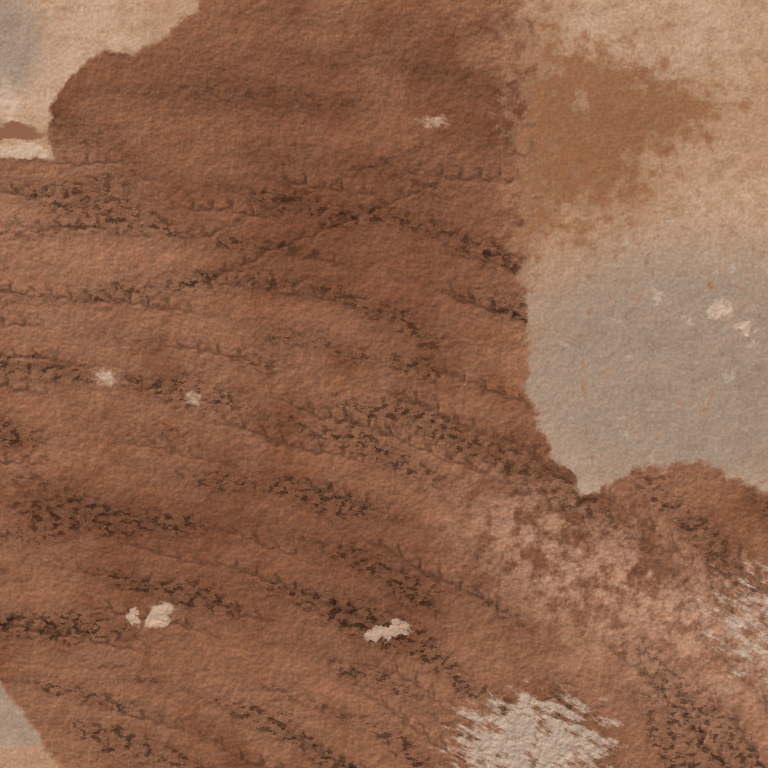
Give the GLSL for this texture, as a three.js fragment shader.

```glsl
varying vec2 vUv;

float hash(vec2 p) {
  p = fract(p * vec2(0.1031, 0.1137));
  p += dot(p, p.yx + 33.33);
  return fract((p.x + p.y) * p.x * 17.3);
}

float corner(vec2 cell, vec2 offset) {
  float angle = 6.2832 * hash(cell + 91.0);
  return dot(vec2(cos(angle), sin(angle)), offset);
}

// Gradient noise
float noise(vec2 p) {
  vec2 i = floor(p), f = fract(p), e = vec2(1, 0);
  vec2 w = f * f * f * (f * (f * 6.0 - 15.0) + 10.0);
  return 1.4 * mix(mix(corner(i, f), corner(i + e, f - e), w.x),
    mix(corner(i + e.yx, f - e.yx), corner(i + 1.0, f - 1.0), w.x), w.y);
}

float fbm(vec2 p) {
  float sum = 0.0, gain = 0.5;
  for (int i = 0; i < 5; i++) {
    sum += gain * noise(p);
    p = mat2(1.6, 1.2, -1.2, 1.6) * p + 7.3;
    gain *= 0.6;
  }
  return sum;
}

// Falls from 1 at the centre to 0 outside an ellipse
float blob(vec2 p, float x, float y, float rx, float ry) {
  return 1.0 - smoothstep(0.2, 1.0, length((p - vec2(x, y)) / vec2(rx, ry)));
}

// A thin groove with a row of short teeth above it
float lugs(float along, float across) {
  float tooth = 1.0 - smoothstep(0.04, 0.24, abs(fract((along + across * 0.45) * 39.0) - 0.5));
  tooth *= smoothstep(-0.004, 0.001, across) * (1.0 - smoothstep(0.005, 0.016, across));
  return max(0.8 * exp(-across * across * 120000.0), tooth);
}

// Rows bend downward to the right, more so lower down
float rowCoord(vec2 p) {
  return p.y + p.x * (0.1 + 0.2 * p.x) * (1.65 - 1.5 * p.y) + 0.008 * noise(p * 11.0);
}

float tracks(vec2 p) {
  p += 0.005 * vec2(noise(p * 75.0), noise(p * 75.0 + 20.0));
  float v = rowCoord(p) * 23.0, row = floor(v);
  float worn = smoothstep(-0.2, 0.35, noise(vec2(p.x * 5.0 + row * 3.7, row * 2.37)));
  worn *= 1.0 - smoothstep(0.78, 0.85, p.y);
  float rise = p.y - 0.61 - 0.41 * (p.x - 0.2);
  float crossing = max(lugs(p.x, rise), 0.7 * lugs(p.x, rise - 0.055));
  crossing *= smoothstep(0.18, 0.26, p.x) * (1.0 - smoothstep(0.5, 0.63, p.x));
  return max(worn * lugs(p.x + hash(vec2(row, 3)), (fract(v) - 0.3) / 23.0), 0.8 * crossing);
}

float relief(vec2 p, float wet) {
  return fbm(p * vec2(85, 105)) + 0.35 * noise(p * 40.0) - 0.6 * wet * tracks(p);
}

void main() {
  vec2 p = vUv;
  float broad = fbm(p * 5.0), mottle = fbm(p * 17.0 + 4.0), fine = fbm(p * 48.0 + 11.0);
  vec2 q = p + 0.014 * vec2(fbm(p * 26.0), fbm(p * 26.0 + 30.0));

  // Dry areas around the wet soil
  float slope = 0.815 + 0.73 * q.x + 0.022 * sin(q.x * 32.0 - 2.1);
  float left = min(q.y - 0.792, max(0.066 - q.x, 0.8 * (q.y - slope)));
  float side = 0.697 - 0.012 * smoothstep(0.3, 0.6, q.y) + 0.065 * (1.0 - smoothstep(0.34, 0.48, q.y));
  float base = 0.355 + 0.04 * smoothstep(0.77, 0.85, q.x) - 0.035 * smoothstep(0.9, 1.0, q.x);
  float soft = 0.005 + 0.03 * smoothstep(0.58, 0.75, p.y);
  float right = min(q.x - side, q.y - base) + soft * (mottle + 1.8 * fine);
  right = smoothstep(-soft, soft, right);
  float low = smoothstep(-0.008, 0.01, 0.085 - q.x - 0.75 * q.y + 0.03 * mottle);
  float wet = (1.0 - smoothstep(-0.004, 0.004, left)) * (1.0 - right) * (1.0 - low);

  // Wet soil
  vec3 soil = mix(vec3(0.57, 0.39, 0.29), vec3(0.47, 0.3, 0.21), smoothstep(-0.3, 0.5, broad + 0.6 * mottle));
  float shade = blob(p, 0.38, 0.27, 0.46, 0.2) + blob(p, 0.48, 0.73, 0.35, 0.25) + blob(p, 0.27, 0.9, 0.25, 0.13);
  soil = mix(soil, vec3(0.45, 0.28, 0.2), 0.45 * min(shade, 1.0));
  float pale = blob(p, 0.05, 0.65, 0.3, 0.24) + blob(p, 0.95, 0.1, 0.28, 0.2);
  soil = mix(soil, vec3(0.62, 0.44, 0.34), 0.55 * pale);
  float band = (p.y - 0.28 + 0.42 * (p.x - 0.7)) / 0.1;
  float sand = exp(-band * band) * smoothstep(0.5, 0.72, p.x);
  soil = mix(soil, vec3(0.69, 0.52, 0.42), sand * smoothstep(-0.5, 0.3, mottle + fine));

  // Dry soil with grey dust, rusty stains and powder
  vec3 dry = mix(vec3(0.71, 0.55, 0.43), vec3(0.77, 0.63, 0.52), smoothstep(-0.3, 0.4, broad + 0.5 * fine));
  float dust = blob(p, 0.9, 0.51, 0.38, 0.25) + blob(p, 0.0, 0.94, 0.08, 0.1) + 0.6 * low * step(0.03, p.y);
  dry = mix(dry, vec3(0.63, 0.54, 0.47), clamp(dust * 1.3 + 0.7 * mottle + 0.4 * fine, 0.0, 0.95));
  float stain = blob(p, 0.72, 0.82, 0.26, 0.22) + 0.5 * blob(p, 0.87, 0.87, 0.13, 0.09);
  stain = smoothstep(0.15, 1.05, stain + 0.7 * mottle + 0.9 * fine);
  dry = mix(dry, vec3(0.55, 0.36, 0.24), 0.85 * stain * right);
  float powder = smoothstep(0.28, 0.55, fbm(p * 30.0 + 60.0)) * blob(p, 0.85, 0.55, 0.3, 0.32);
  vec3 color = mix(mix(dry, vec3(0.75, 0.68, 0.62), 0.7 * powder), soil, wet);

  // Tread marks and broken crumbs
  float muddy = wet * (1.0 - 0.6 * sand);
  float rows = noise(vec2(p.x * 5.0, rowCoord(p) * 24.0));
  float crumbs = smoothstep(-0.05, 0.45, rows + 0.3 * mottle) * smoothstep(-0.02, 0.3, fbm(p * vec2(75, 110)));
  crumbs *= 1.0 - 0.7 * smoothstep(0.68, 0.85, p.y);
  color *= 1.0 - muddy * (0.36 * crumbs + 0.21 * tracks(p) + 0.12 * rows);
  float light = relief(p, muddy) - relief(p + vec2(-0.002, 0.0026), muddy);
  color *= 1.0 + light * mix(0.1, 0.25, wet) + 0.07 * noise(p * 230.0) + 0.09 * (mottle + fine);

  // Chalky ground
  float chalk = blob(p, 0.69, 0.03, 0.17, 0.11) + 0.6 * blob(p, 0.98, 0.19, 0.1, 0.12);
  float flecks = fbm(mat2(45, 20, 30, 75) * p);
  chalk = smoothstep(0.35, 0.95, chalk + 1.1 * flecks) * smoothstep(0.0, 0.15, chalk);
  color = mix(color, vec3(0.77, 0.69, 0.62) * (1.0 + 0.3 * light), 0.8 * chalk);

  // Loose flakes and a muddy streak
  vec2 f = p + 0.012 * vec2(fine, fbm(p * 60.0 + 9.0));
  float flake = blob(f - vec2(0, 0.25 * f.x - 0.125), 0.502, 0.177, 0.046, 0.014);
  flake += blob(f - vec2(0.5 * f.y - 0.1, 0), 0.21, 0.198, 0.024, 0.026) + blob(f, 0.175, 0.195, 0.009, 0.02);
  flake += 0.5 * (blob(f, 0.135, 0.508, 0.035, 0.018) + blob(f, 0.255, 0.48, 0.02, 0.022));
  flake += 0.5 * blob(f, 0.565, 0.841, 0.035, 0.014) + 0.9 * blob(f, 0.03, 0.803, 0.05, 0.014);
  flake += blob(f, 0.937, 0.596, 0.023, 0.018) + blob(f, 0.97, 0.573, 0.016, 0.012);
  flake += 0.7 * blob(f, 0.01, 0.87, 0.03, 0.04);
  flake = smoothstep(0.1, 0.65, flake * (1.0 + 1.2 * flecks));
  color = mix(color, vec3(0.81, 0.69, 0.6) * (1.0 + 0.2 * light), 0.8 * flake);
  color = mix(color, vec3(0.57, 0.39, 0.29), smoothstep(0.1, 0.6, blob(q, 0.015, 0.829, 0.07, 0.014)));
  gl_FragColor = vec4(color, 1.0);
}
```
